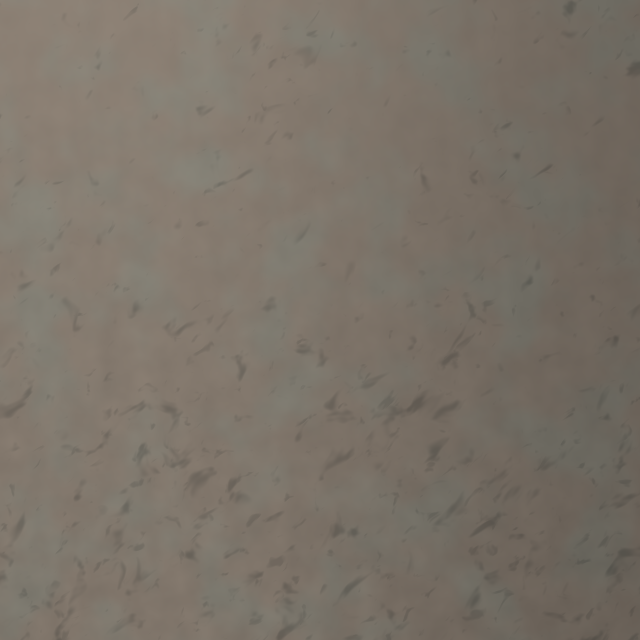
This texture is drawn by a Shadertoy shader. Its source:

```glsl
// Weathered warm-grey stone, softly lit from the upper left.
// Gradient-noise layers give cool pale clouds, faint streaks and small
// ragged dark flecks that gather in clusters and thicken downwards.

const vec3 STONE = vec3(1.0, 0.935, 0.852);
const vec3 COOL_TINT = vec3(0.985, 1.025, 1.03);
const vec3 WARM_TINT = vec3(1.005, 0.985, 0.98);
const vec3 FLECK_TINT = vec3(0.80, 0.815, 0.82);

// Unit gradient vector for a lattice cell
vec2 cellGradient(vec2 cell) {
    uvec2 q = uvec2(ivec2(cell)) * uvec2(1597334673u, 3812015801u);
    uint h = (q.x ^ q.y) * 1597334673u;
    h = (h ^ (h >> 15)) * 2246822519u;
    h ^= h >> 13;
    float angle = 6.2831853 * float(h & 65535u) / 65536.0;
    return vec2(cos(angle), sin(angle));
}

float gradientNoise(vec2 p) {
    vec2 cell = floor(p);
    vec2 f = p - cell;
    vec2 u = f * f * f * (f * (f * 6.0 - 15.0) + 10.0);
    vec2 e = vec2(0.0, 1.0);
    float a = dot(cellGradient(cell), f);
    float b = dot(cellGradient(cell + e.yx), f - e.yx);
    float c = dot(cellGradient(cell + e.xy), f - e.xy);
    float d = dot(cellGradient(cell + e.yy), f - e.yy);
    return mix(mix(a, b, u.x), mix(c, d, u.x), u.y);
}

float fractalNoise(vec2 p, int octaves, float gain) {
    float sum = 0.0;
    float amplitude = 1.0;
    for (int i = 0; i < octaves; i++) {
        sum += amplitude * gradientNoise(p);
        p = mat2(1.6, 1.2, -1.2, 1.6) * p + 17.3;
        amplitude *= gain;
    }
    return sum;
}

// Broad falloff: bright upper left, dim right edge
float lighting(vec2 uv) {
    float level = 0.522 - 0.105 * smoothstep(0.2, 1.1, uv.x);
    return level + 0.055 * (uv.y - 0.5) * mix(1.0, 0.5, uv.x);
}

// Soft-edged ragged spots covering more area as the threshold drops
float flecks(vec2 p, float scale, float threshold, float softness) {
    vec2 warp = vec2(gradientNoise(p * scale * 0.8 + 31.0),
                     gradientNoise(p * scale * 0.8 + 67.0));
    float n = fractalNoise(p * scale + 0.6 * warp, 3, 0.5);
    return smoothstep(threshold, threshold + softness, n);
}

void mainImage(out vec4 fragColor, in vec2 fragCoord) {
    vec2 uv = fragCoord / iResolution.xy;
    vec2 p = fragCoord / iResolution.y;
    float depth = 1.0 - uv.y;

    vec3 color = STONE * lighting(uv);

    // Cool and warm clouds
    float cloud = fractalNoise(p * 8.0 + 5.0, 3, 0.55);
    color *= mix(WARM_TINT, COOL_TINT, smoothstep(-0.25, 0.6, cloud));

    // Mottling and faint upright streaks
    float mottle = fractalNoise(p * 20.0 + 41.0, 3, 0.5);
    float streak = gradientNoise(p * vec2(45.0, 9.0) + 83.0);
    color *= 1.0 + mix(0.02, 0.055, depth) * mottle + 0.014 * streak;

    // Clustered flecks, leaning slightly to the upper right
    vec2 leaned = vec2(p.x - 0.25 * p.y, p.y - 0.2 * p.x);
    float cluster = gradientNoise(p * 6.0 + 11.0);
    float threshold = mix(0.40, 0.20, smoothstep(0.1, 0.9, depth)) - 0.3 * cluster;
    float coarse = flecks(leaned + 3.0, 24.0, threshold, 0.5);
    float fine = flecks(leaned + 9.0, 42.0, threshold + 0.08, 0.4);
    float fleck = max(0.85 * coarse, 0.55 * fine);
    color *= mix(vec3(1.0), FLECK_TINT, fleck);

    fragColor = vec4(color, 1.0);
}
```
